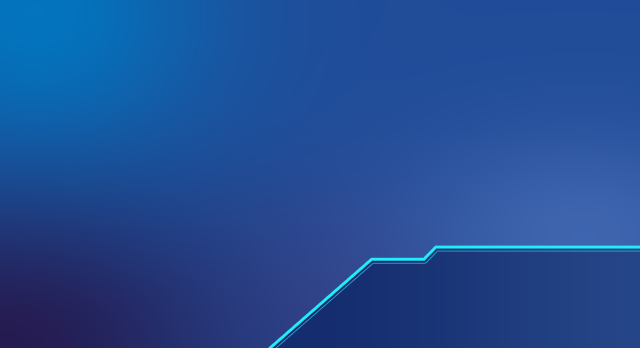
A Shadertoy shader for this background:

```glsl
// Blue gradient backdrop with a dark stepped panel edged by cyan lines.

const float ASPECT = 1.846;

// Backdrop colours
const vec3 BASE_BLUE  = vec3(0.125, 0.295, 0.595);
const vec3 AZURE      = vec3(0.010, 0.455, 0.745);
const vec3 INDIGO     = vec3(0.145, 0.105, 0.315);
const vec3 VIOLET     = vec3(0.215, 0.275, 0.555);
const vec3 PERIWINKLE = vec3(0.245, 0.395, 0.685);

// Panel colours
const vec3 PANEL_LEFT  = vec3(0.080, 0.175, 0.430);
const vec3 PANEL_RIGHT = vec3(0.145, 0.275, 0.535);
const vec3 CYAN        = vec3(0.130, 0.930, 0.980);
const vec3 THIN_CYAN   = vec3(0.150, 0.640, 0.820);

// Corners of the panel edge, left to right
const vec2 FOOT       = vec2(0.664, -0.100);
const vec2 SHOULDER   = vec2(1.072, 0.255);
const vec2 STEP_LOW   = vec2(1.223, 0.255);
const vec2 STEP_HIGH  = vec2(1.257, 0.290);
const vec2 RIGHT_END  = vec2(2.000, 0.290);

// Line sizes, in canvas heights
const float EDGE_HALF_WIDTH = 0.0042;
const float THIN_HALF_WIDTH = 0.0013;
const float THIN_OFFSET     = 0.0115;

// Soft elliptical spot, 1 at its centre
float glow(vec2 p, vec2 centre, vec2 radius) {
    vec2 q = (p - centre) / radius;
    return exp(-dot(q, q));
}

float segmentDistance(vec2 p, vec2 a, vec2 b) {
    vec2 ab = b - a;
    float t = clamp(dot(p - a, ab) / dot(ab, ab), 0.0, 1.0);
    return length(p - a - ab * t);
}

// Signed distance to the stepped edge, positive inside the panel
float panelDepth(vec2 p) {
    float d = segmentDistance(p, FOOT, SHOULDER);
    d = min(d, segmentDistance(p, SHOULDER, STEP_LOW));
    d = min(d, segmentDistance(p, STEP_LOW, STEP_HIGH));
    d = min(d, segmentDistance(p, STEP_HIGH, RIGHT_END));

    vec2 ramp = SHOULDER - FOOT;
    vec2 rise = STEP_HIGH - STEP_LOW;
    float top = SHOULDER.y + min(0.0, (p.x - SHOULDER.x) * ramp.y / ramp.x);
    top += rise.y * clamp((p.x - STEP_LOW.x) / rise.x, 0.0, 1.0);
    return p.y < top ? d : -d;
}

// Antialiased coverage of a line, fading when thinner than a pixel
float lineCoverage(float d, float halfWidth, float pixel) {
    float edge = clamp((halfWidth - abs(d)) / pixel + 0.5, 0.0, 1.0);
    return edge * min(1.0, 2.0 * halfWidth / pixel + 0.15);
}

vec3 backdrop(vec2 p) {
    vec3 colour = BASE_BLUE;
    colour = mix(colour, VIOLET, 0.8 * glow(p, vec2(1.02, 0.15), vec2(0.45, 0.32)));
    colour = mix(colour, PERIWINKLE, glow(p, vec2(1.68, 0.33), vec2(0.52, 0.30)));
    colour = mix(colour, AZURE, glow(p, vec2(0.10, 0.95), vec2(0.50, 0.46)));
    return mix(colour, INDIGO, glow(p, vec2(0.0), vec2(0.68, 0.41)));
}

void mainImage(out vec4 fragColor, in vec2 fragCoord) {
    vec2 p = fragCoord / iResolution.xy * vec2(ASPECT, 1.0);
    float pixel = 1.0 / iResolution.y;
    float depth = panelDepth(p);

    // Panel over backdrop
    vec3 panel = mix(PANEL_LEFT, PANEL_RIGHT, smoothstep(0.85, 1.95, p.x));
    vec3 colour = mix(backdrop(p), panel, clamp(depth / pixel + 0.5, 0.0, 1.0));

    // Thin inner line, then the bright edge
    float thin = lineCoverage(depth - THIN_OFFSET, THIN_HALF_WIDTH, pixel);
    colour = mix(colour, THIN_CYAN, thin);
    colour = mix(colour, CYAN, lineCoverage(depth, EDGE_HALF_WIDTH, pixel));

    fragColor = vec4(colour, 1.0);
}
```
